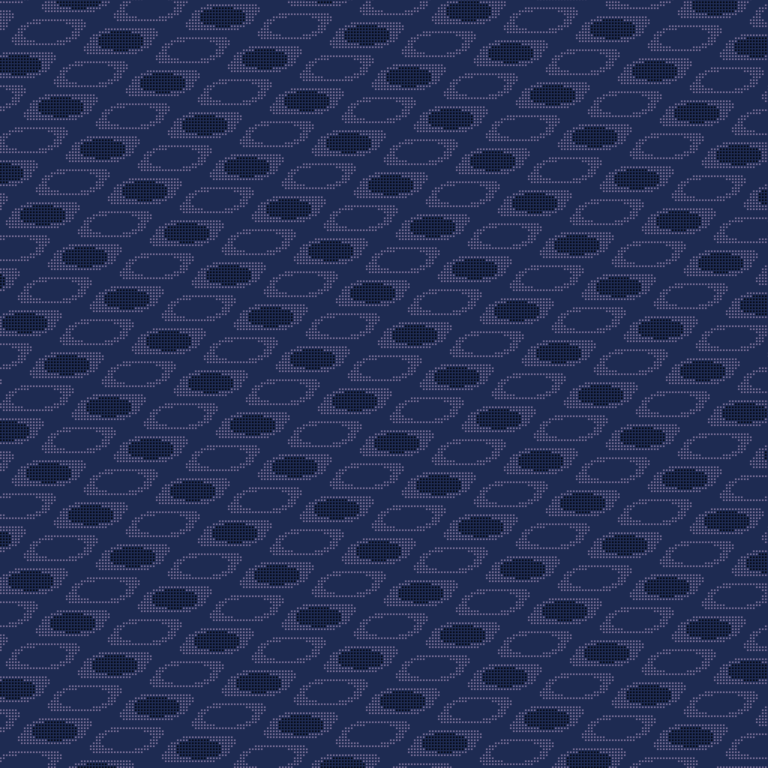
Give the GLSL for this pattern, as a WebGL 1 fragment shader.

```glsl
precision highp float;
// Navy cloth with slanted rows of dotted lozenges, alternately open and dark-centred.

uniform vec2 u_resolution;

const float DOTS_ACROSS = 256.0;          // dot grid cells along the canvas
const float DOT_SIDE = 0.58;              // dot width in cells
const vec2 DOT_PHASE = vec2(0.25);        // dot centre inside its cell

// Motif lattice, in cells; either step leads to a motif of the other kind
const vec2 ORIGIN = vec2(40.2, 242.3);    // centre of one dark motif
const vec2 STEP_UP = vec2(10.0, 11.0);
const vec2 STEP_ACROSS = vec2(24.0, -3.0);

// Half sizes in cells, and sideways lean per cell of height
const vec2 OUTER_SIZE = vec2(10.9, 4.9);
const float OUTER_LEAN = 0.75;
const vec2 HOLE_SIZE = vec2(8.0, 3.3);
const float HOLE_LEAN = 0.4;
const vec2 CORE_SIZE = vec2(7.3, 3.15);
const float CORE_LEAN = 0.0;

const vec3 NAVY = vec3(0.118, 0.168, 0.322);
const vec3 LAVENDER = vec3(0.43, 0.4, 0.555);
const vec3 INK = vec3(0.03, 0.05, 0.105);

// 1 inside a leaning superellipse, 0 outside
float lozenge(vec2 p, vec2 halfSize, float lean, float power) {
  p.x -= lean * p.y;
  vec2 q = pow(abs(p) / halfSize, vec2(power));
  return step(q.x + q.y, 1.0);
}

// Lattice coordinates of a point: x counts STEP_UP, y counts STEP_ACROSS
vec2 toLattice(vec2 p) {
  float det = STEP_UP.x * STEP_ACROSS.y - STEP_UP.y * STEP_ACROSS.x;
  return vec2(p.x * STEP_ACROSS.y - p.y * STEP_ACROSS.x,
              p.y * STEP_UP.x - p.x * STEP_UP.y) / det;
}

// Share of a pixel covered by a square dot
float dotCoverage(vec2 offset, float pixel) {
  vec2 overlap = 0.5 * (DOT_SIDE + pixel) - abs(offset);
  vec2 cover = clamp(overlap / pixel, 0.0, min(1.0, DOT_SIDE / pixel));
  return cover.x * cover.y;
}

// Motif colour in rgb, with dot presence in alpha
vec4 motif(vec2 p, float isOpen) {
  float outer = lozenge(p, OUTER_SIZE, OUTER_LEAN, 3.0);
  float hole = lozenge(p, HOLE_SIZE, HOLE_LEAN, 2.2) * isOpen;
  float core = lozenge(p, CORE_SIZE, CORE_LEAN, 2.7) * (1.0 - isOpen);
  return vec4(mix(LAVENDER, INK, core), max(outer * (1.0 - hole), core));
}

void main() {
  float pixel = DOTS_ACROSS / min(u_resolution.x, u_resolution.y);
  vec2 p = gl_FragCoord.xy * pixel;

  // Every dot takes the colour found at its centre
  vec2 dotCentre = floor(p - DOT_PHASE + 0.5) + DOT_PHASE;
  vec2 fromOrigin = dotCentre - ORIGIN;
  vec2 index = floor(toLattice(fromOrigin) + 0.5);
  vec2 local = fromOrigin - index.x * STEP_UP - index.y * STEP_ACROSS;
  vec4 mark = motif(local, mod(index.x + index.y, 2.0));

  float cover = mark.a * dotCoverage(p - dotCentre, pixel);
  gl_FragColor = vec4(mix(NAVY, mark.rgb, cover), 1.0);
}
```
